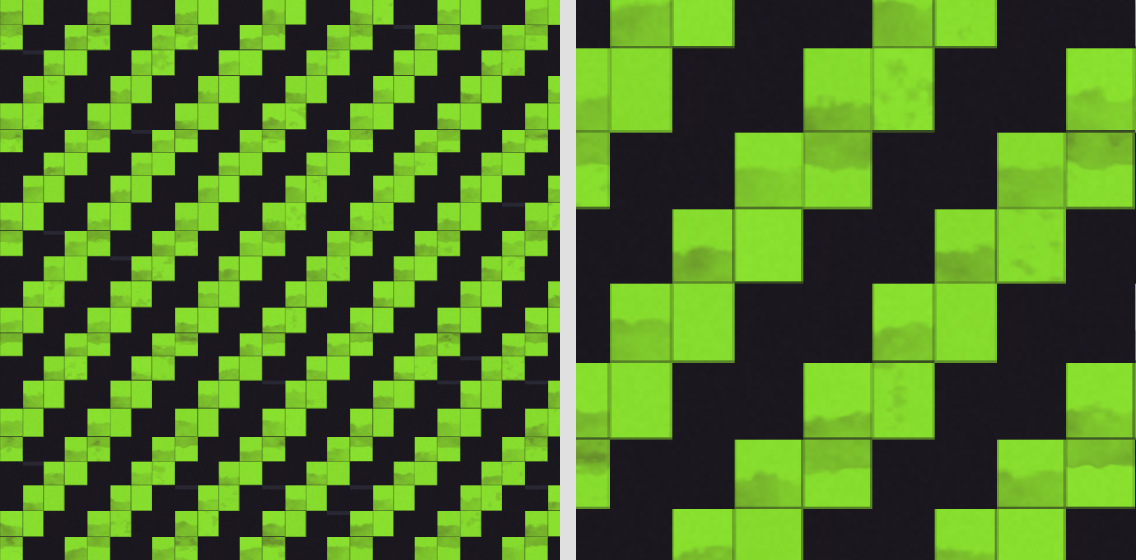
Left: the whole. Right: its middle third, enlarged.
Reproduce this pattern procedurally as a Shadertoy shader.

```glsl
// Diagonal staircase of worn lime tiles on a near-black ground.
// A slightly uneven grid is lit two cells in four, shifting one cell per row;
// hashed value noise stains the tiles, and 3x3 sampling smooths every edge.
#define GRID vec2(25.6, 21.88)
#define GROUND vec3(0.102, 0.090, 0.122)
#define LIME vec3(0.530, 0.868, 0.178)
#define OLIVE vec3(0.400, 0.555, 0.165)
#define SEAM vec3(0.190, 0.250, 0.130)
#define LEDGE vec3(0.155, 0.155, 0.200)
#define SEAM_WIDTH 0.0015
#define STAIN 0.85
#define LEDGE_CHANCE 0.03
#define SAMPLES 3

const float QUARTER_TURN = 1.5707963;

float hash(vec2 p) {
    vec3 q = fract(vec3(p.xyx) * 0.1031);
    q += dot(q, q.yzx + 33.33);
    return fract((q.x + q.y) * q.z);
}

float noise(vec2 p) {
    vec2 i = floor(p), f = fract(p);
    f = f * f * (3.0 - 2.0 * f);
    return mix(mix(hash(i), hash(i + vec2(1, 0)), f.x),
               mix(hash(i + vec2(0, 1)), hash(i + vec2(1, 1)), f.x), f.y);
}

float fbm(vec2 p) {
    return 0.55 * noise(p) + 0.3 * noise(p * 2.1 + 7.0) + 0.15 * noise(p * 4.3 + 19.0);
}

// Uneven grid lines, in cell units
float columnEdge(float n) {
    return n + 0.05 * sin(n * QUARTER_TURN);
}

float rowEdge(float n) {
    return n - 0.02 + 0.054 * sin(n * QUARTER_TURN)
             + 0.063 * cos((n - 11.0) * QUARTER_TURN * 4.0 / 7.0);
}

vec2 gridEdge(vec2 n) {
    return vec2(columnEdge(n.x), rowEdge(n.y));
}

// Amount of olive wear; f runs from the top left to the bottom right of a tile
float wear(vec2 f, vec2 cell, float slot) {
    float h = hash(cell + 3.7);
    float rowTone = hash(vec2(cell.y, 41.0));
    float blotch = fbm(f * vec2(2.5, 4.0) + cell * 9.0);
    float ragged = f.y + 0.3 * (blotch - 0.5);
    if (slot < 0.5) {
        // Left tile: grime rising from the foot, with a broken upper edge
        float reach = mix(0.3, 0.62, 0.5 * (h + rowTone));
        float foot = smoothstep(reach, reach + 0.12, ragged);
        float side = mix(1.0, 0.65, smoothstep(0.1, 0.9, f.x));
        return foot * side * (0.3 + 0.8 * blotch) * mix(0.55, 1.1, h);
    }
    // Right tile: a shaded head on every fourth row, else a faint smear
    float head = step(abs(mod(cell.y, 4.0) - 1.0), 0.1);
    float band = 1.0 - smoothstep(0.38, 0.46, ragged);
    float smear = smoothstep(0.55, 0.8, blotch) * step(0.6, h);
    return head * band * (0.25 + 0.6 * blotch) + 0.35 * smear;
}

vec3 shade(vec2 uv) {
    // Locate the cell, correcting for shifted grid lines
    vec2 p = vec2(uv.x, 1.0 - uv.y) * GRID;
    vec2 cell = floor(p);
    cell -= vec2(lessThan(p, gridEdge(cell)));
    cell += vec2(greaterThanEqual(p, gridEdge(cell + 1.0)));
    vec2 start = gridEdge(cell);
    vec2 span = gridEdge(cell + 1.0) - start;
    vec2 f = (p - start) / span;
    vec2 size = span / GRID;
    float slot = mod(cell.x + cell.y, 4.0);
    float h = hash(cell + 17.0);
    float grain = noise(uv * 360.0) - 0.5;

    // Ground, with an occasional pale ledge below a tile
    if (slot > 1.5) {
        float ledge = step(1.0 - LEDGE_CHANCE * 4.0, h) * step(2.5, slot)
                    * step(f.y * size.y, 0.007);
        return mix(GROUND, LEDGE, ledge) + 0.010 * grain;
    }

    // Tile face
    vec3 face = LIME * (0.985 + 0.03 * h);
    face = mix(face, OLIVE, clamp(STAIN * wear(f, cell, slot), 0.0, 1.0));
    face += 0.018 * grain;

    // Thin seams at the foot and sides
    vec2 toEnd = (1.0 - f) * size;
    float foot = step(toEnd.y, SEAM_WIDTH) * mix(0.25, 0.95, h);
    float right = step(toEnd.x, SEAM_WIDTH) * mix(0.1, 0.55, hash(cell + 29.0));
    float left = step(f.x * size.x, SEAM_WIDTH * 0.7) * 0.25;
    return mix(face, SEAM, max(foot, max(right, left)));
}

void mainImage(out vec4 fragColor, in vec2 fragCoord) {
    vec3 total = vec3(0.0);
    for (int j = 0; j < SAMPLES; j++)
        for (int i = 0; i < SAMPLES; i++) {
            vec2 offset = (vec2(i, j) + 0.5) / float(SAMPLES) - 0.5;
            total += shade((fragCoord + offset) / iResolution.xy);
        }
    fragColor = vec4(total / float(SAMPLES * SAMPLES), 1.0);
}
```
